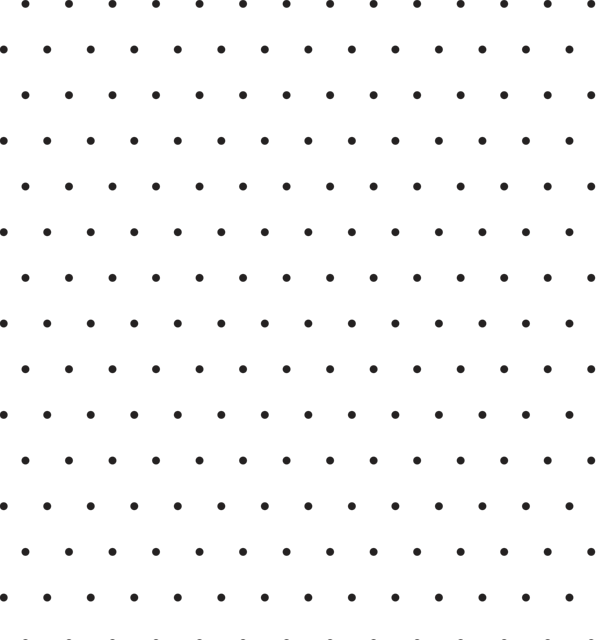
Give the GLSL for this pattern, as a Shadertoy shader.

```glsl
// Small dark dots on white, set in a staggered lattice of 15 rows.
// Each pixel finds the nearest dot of its row, odd rows being shifted by
// half a pitch, and shades it by its distance to that dot.

const vec3 PAPER = vec3(1.0);
const vec3 INK = vec3(0.14, 0.13, 0.13);

// All lengths are fractions of the canvas height.
const vec2 PITCH = vec2(0.0680, 0.07136);
const vec2 FIRST_DOT = vec2(0.0398, 0.0060);  // from the top left corner
const float DOT_RADIUS = 0.0061;

// Offset from p to the nearest dot centre of a staggered lattice.
vec2 staggeredCell(vec2 p, vec2 pitch) {
    float row = floor(p.y / pitch.y + 0.5);
    float shift = 0.5 * mod(row, 2.0);
    float column = floor(p.x / pitch.x - shift + 0.5);
    return p - pitch * vec2(column + shift, row);
}

float circleDistance(vec2 p, float radius) {
    return length(p) - radius;
}

// Coverage of a shape, smoothed over the given half width.
float coverage(float dist, float softness) {
    return 1.0 - smoothstep(-softness, softness, dist);
}

void mainImage(out vec4 fragColor, in vec2 fragCoord) {
    float pixel = 1.0 / iResolution.y;

    // Rows are counted downwards from the top edge.
    vec2 p = vec2(fragCoord.x, iResolution.y - fragCoord.y) * pixel;

    vec2 cell = staggeredCell(p - FIRST_DOT, PITCH);
    float dot = coverage(circleDistance(cell, DOT_RADIUS), 0.8 * pixel);

    fragColor = vec4(mix(PAPER, INK, dot), 1.0);
}
```
